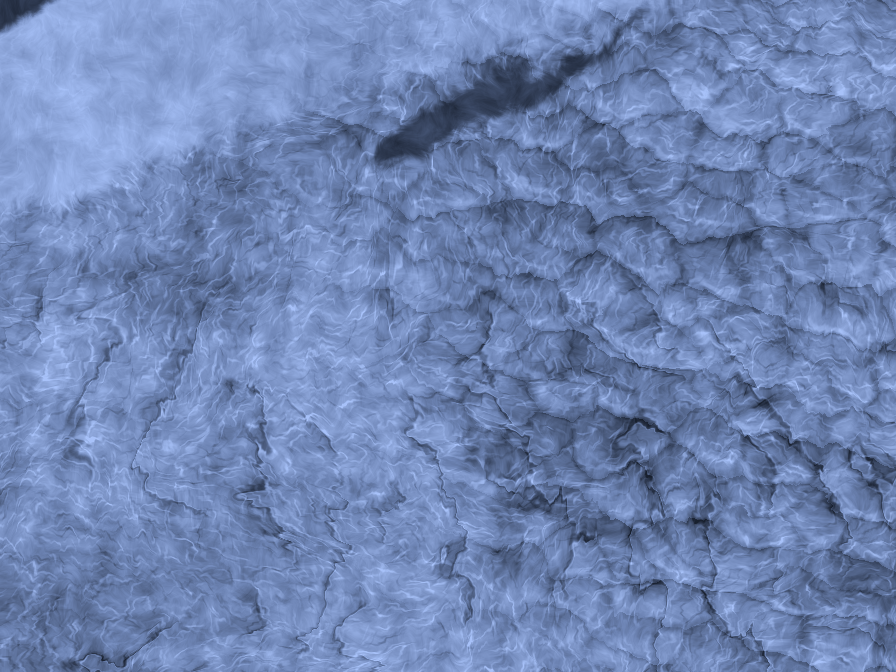
Write a WebGL 2 fragment shader that draws this texture.

```glsl
#version 300 es
precision highp float;
// Blue glacier ice: a bank of snow above a dark undercut, scaly melt ripples
// on the right and wandering creases below. Cellular noise gives the scales
// and the fine fibres, layered sines give the mottling and all the warping.
#define SCALE_GRID vec2(10.0, 16.0)
#define CREASE_COUNT 9.0
#define FIBRE_FREQ 18.0
#define FIBRE_WIDTH 0.0016
#define FIBRE_TONE 0.085
#define MOTTLE_TONE 0.085
#define GRAIN_TONE 0.085
#define ICE_TONE 0.435
#define SNOW_TONE 0.565
#define DEEP vec3(0.15, 0.19, 0.27)
#define MIDDLE vec3(0.43, 0.52, 0.71)
#define PALE vec3(0.59, 0.69, 0.90)

uniform vec2 u_resolution;
out vec4 fragColor;

vec2 hash2(vec2 p) {
  vec3 q = fract(p.xyx * vec3(0.1031, 0.1030, 0.0973));
  q += dot(q, q.yzx + 33.33);
  return fract((q.xx + q.yz) * q.zy);
}

mat2 turn(float a) {
  return mat2(cos(a), sin(a), -sin(a), cos(a));
}

// Layered, self-warping sines, roughly -1 to 1
float swell(vec2 p) {
  float sum = 0.0, amp = 0.5;
  mat2 spin = turn(0.9) * 1.75;
  for (int i = 0; i < 6; i++) {
    p = spin * p + 1.7;
    p += 0.7 * sin(p.yx * 0.83 + 0.6);
    sum += amp * sin(p.x) * sin(p.y);
    amp *= 0.66;
  }
  return sum;
}

// Short curved strokes, one per cell, light or dark
float fibres(vec2 p, float freq, float flow) {
  vec2 cell = floor(p * freq);
  float sum = 0.0, aa = 0.8 / u_resolution.y;
  for (int j = -1; j <= 1; j++)
  for (int i = -1; i <= 1; i++) {
    vec2 id = cell + vec2(i, j);
    vec2 place = hash2(id + freq), kind = hash2(id + 71.0 + freq);
    vec2 d = turn(-flow - 1.6 * (kind.x - 0.5)) * (p * freq - id - place);
    float off = abs(d.y + (kind.y - 0.5) * 0.9 * d.x * d.x) / freq;
    float body = 1.0 - smoothstep(FIBRE_WIDTH - aa, FIBRE_WIDTH + aa, off);
    sum += body * (1.0 - smoothstep(0.2, 0.75, abs(d.x))) * (kind.y * 2.0 - 0.8);
  }
  return sum;
}

// Overlapping melt scales: shaded domes with dark seams and bright lower rims
float scales(vec2 p) {
  vec2 q = turn(0.25) * p * SCALE_GRID, cell = floor(q), nearest = vec2(0.0);
  float f1 = 9.0, f2 = 9.0;
  for (int j = -1; j <= 1; j++)
  for (int i = -1; i <= 1; i++) {
    vec2 id = cell + vec2(i, j);
    vec2 d = q - id - hash2(id);
    float r = length(d);
    if (r < f1) { f2 = f1; f1 = r; nearest = d; }
    else f2 = min(f2, r);
  }
  float seam = 1.0 - smoothstep(0.02, 0.2, f2 - f1);
  float rim = 1.0 - smoothstep(0.02, 0.09, abs(f1 - 0.42));
  float below = smoothstep(0.0, 0.35, -nearest.y);
  return 0.07 * rim * below - 0.075 * seam - 0.09 * nearest.y;
}

// Broken creases that fan out downward: soft shade, dark line, thin glint
float creases(vec2 p) {
  float depth = 1.3 - p.y;
  float u = (p.x - 0.5) / depth * CREASE_COUNT + 1.1 * swell(p * 4.0);
  float id = floor(u);
  float side = (u - id - 0.4 - 0.2 * hash2(vec2(id + 40.0, 7.0)).x) * depth / CREASE_COUNT;
  float live = smoothstep(-0.12, 0.2, swell(vec2(id * 5.1, p.y * 3.5)));
  float line = 1.0 - smoothstep(0.001, 0.0055, abs(side));
  float glint = 1.0 - smoothstep(0.0, 0.004, abs(side - 0.007));
  float shade = exp(-pow((side + 0.007) / 0.014, 2.0));
  return live * (0.08 * glint - 0.10 * line - 0.09 * shade);
}

void main() {
  vec2 p = gl_FragCoord.xy / u_resolution.y;
  float broad = swell(p * 4.5), fine = swell(p * 34.0 + 5.0);
  vec2 bent = p + 0.022 * vec2(swell(p * 9.0), swell(p * 9.0 + 4.0));

  // Regions
  float bank = p.y - 0.67 - 0.33 * p.x + 0.03 * broad + 0.012 * fine;
  float snow = smoothstep(-0.015, 0.03, bank) * (1.0 - 0.4 * smoothstep(0.25, 0.6, p.x));
  float rippled = smoothstep(-0.2, 0.25, p.x + 0.5 * p.y - 0.85);
  float lower = 1.0 - smoothstep(0.48, 0.68, p.y);

  // Ice surface
  float tone = ICE_TONE + MOTTLE_TONE * broad + GRAIN_TONE * fine;
  tone += 0.035 * lower * (1.0 - rippled) - 0.015 * rippled;
  tone += scales(bent) * mix(0.25, 1.0, rippled) + creases(bent) * lower;
  float foot = (p.y - 0.56 - 0.04 * broad) / 0.045;
  tone -= 0.09 * exp(-foot * foot) * (1.0 - smoothstep(0.3, 0.55, p.x));
  tone -= 0.12 * (1.0 - smoothstep(0.05, 0.3, length(p * vec2(1.0, 1.3))));

  // Snow, then fibres over both
  tone = mix(tone, SNOW_TONE + 0.08 * broad + 0.06 * fine, snow);
  float flow = 0.6 + 2.2 * swell(p * 3.0), strokes = 0.0, freq = FIBRE_FREQ;
  for (int i = 0; i < 5; i++) {
    strokes += fibres(bent, freq, flow);
    freq *= 1.36;
  }
  tone += FIBRE_TONE * strokes * (1.0 - 0.75 * snow);

  // Undercut and dark corner
  float gap = abs(bent.y - 0.765 - 0.49 * (bent.x - 0.55)) + 0.008 * fine;
  float reach = 0.04 * smoothstep(0.53, 0.62, p.x) * (1.0 - 0.8 * smoothstep(0.62, 0.95, p.x));
  float hollow = (1.0 - smoothstep(reach - 0.012, reach + 0.012, gap))
               * smoothstep(0.53, 0.56, p.x) * (1.0 - smoothstep(0.9, 1.02, p.x));
  float corner = smoothstep(-0.01, 0.01, p.y - 0.95 - 0.6 * p.x + 0.01 * fine);
  tone = mix(tone, 0.17 + 0.06 * fine, max(hollow * 0.9, corner));

  // Tone to colour
  vec3 colour = mix(DEEP, MIDDLE, clamp((tone - 0.15) / 0.28, -0.2, 1.0));
  colour += (PALE - MIDDLE) * clamp((tone - 0.43) / 0.16, 0.0, 1.4);
  fragColor = vec4(colour, 1.0);
}
```
